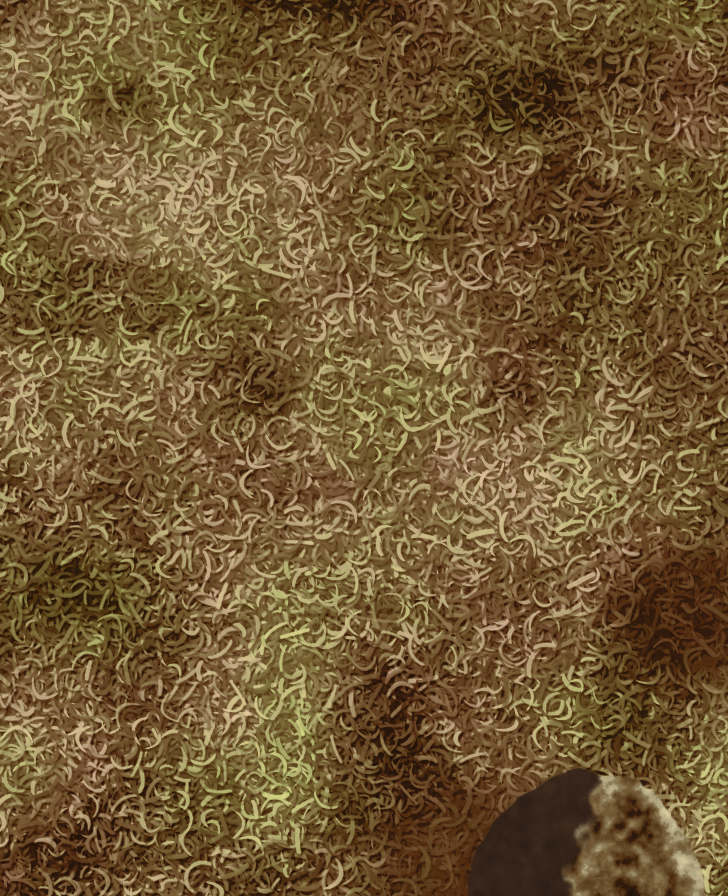
This texture is drawn by a Shadertoy shader. Its source:

```glsl
// Dry, matted moss: layers of short curved strands over dark soil, with
// soft hollows, a few long stalks and a half-lit stone in the lower right.
// Strands build up a scalar tone, which a six-colour ramp turns into colour.

// Lengths are fractions of the canvas height.
const int   LAYERS       = 11;
const float CELL         = 0.021;   // one strand per cell and layer
const float STRAND_WIDTH = 0.0019;
const float SOFTNESS     = 0.0016;
const float COVER        = 0.82;
const float SHADOW       = 0.34;
const float CONTRAST     = 1.22;
const float PATCHES      = 0.75;
const int   STALKS       = 11;

const vec3 SOIL  = vec3(0.19, 0.11, 0.05);
const vec3 UMBER = vec3(0.31, 0.18, 0.06);
const vec3 EARTH = vec3(0.37, 0.27, 0.13);
const vec3 OLIVE = vec3(0.45, 0.36, 0.20);
const vec3 STRAW = vec3(0.54, 0.48, 0.31);
const vec3 PALE  = vec3(0.68, 0.65, 0.47);
const vec3 STONE_DARK = vec3(0.21, 0.14, 0.10);
const vec3 GREENISH = vec3(0.97, 1.03, 0.86);
const vec3 REDDISH  = vec3(1.06, 0.94, 1.06);

vec3 hash3(vec3 p) {
    p = fract(p * vec3(0.1031, 0.1030, 0.0973));
    p += dot(p, p.yxz + 33.33);
    return fract((p.xxy + p.yxx) * p.zyx);
}

float noise(vec2 p) {
    vec2 i = floor(p), f = fract(p);
    f = f * f * (3.0 - 2.0 * f);
    float a = hash3(vec3(i, 7.0)).x;
    float b = hash3(vec3(i + vec2(1, 0), 7.0)).x;
    float c = hash3(vec3(i + vec2(0, 1), 7.0)).x;
    float d = hash3(vec3(i + vec2(1, 1), 7.0)).x;
    return mix(mix(a, b, f.x), mix(c, d, f.x), f.y);
}

float fbm(vec2 p) {
    float sum = 0.0, weight = 0.53;
    for (int i = 0; i < 4; i++) {
        sum += weight * noise(p);
        p = mat2(1.6, 1.2, -1.2, 1.6) * p + 11.7;
        weight *= 0.5;
    }
    return sum;
}

vec3 ramp(float t) {
    vec3 c = mix(SOIL, UMBER, smoothstep(0.04, 0.16, t));
    c = mix(c, EARTH, smoothstep(0.16, 0.33, t));
    c = mix(c, OLIVE, smoothstep(0.33, 0.55, t));
    c = mix(c, STRAW, smoothstep(0.55, 0.79, t));
    c = mix(c, PALE, smoothstep(0.79, 0.96, t));
    return c * (1.0 + 0.5 * max(t - 0.96, 0.0)) * mix(0.7, 1.0, smoothstep(-0.25, 0.04, t));
}

// Distance to a bent segment centred on the origin.
float strandDistance(vec2 q, float angle, float halfLength, float bend) {
    float c = cos(angle), s = sin(angle);
    q = vec2(c * q.x + s * q.y, c * q.y - s * q.x);
    q.y -= bend * (q.x * q.x / halfLength - 0.4 * halfLength);
    return length(vec2(max(abs(q.x) - halfLength, 0.0), q.y));
}

float fill(float d, float width, float edge) {
    return 1.0 - smoothstep(width - 0.5 * edge, width + edge, d);
}

// Returns tone and tint of the matted strands.
vec2 strands(vec2 p, float edge) {
    vec2 mat = vec2(0.15 + 0.35 * fbm(p * 45.0), 0.5);
    for (int k = 0; k < LAYERS; k++) {
        float layer = float(k);
        vec2 shift = hash3(vec3(layer, 3.0, 9.0)).xy * 40.0;
        vec2 base = floor(p / CELL + shift);
        for (int n = 0; n < 9; n++) {
            vec2 cell = base + vec2(n % 3 - 1, n / 3 - 1);
            vec3 a = hash3(vec3(cell, layer));
            vec3 b = hash3(vec3(cell, layer + 50.0));
            vec2 centre = (cell + a.xy - shift) * CELL;
            float angle = 7.0 * noise(centre * 8.0) + 3.4 * (b.x - 0.5);
            float halfLength = CELL * mix(0.28, 0.75, b.y);
            float bend = 1.6 * (b.z - 0.5);
            float width = STRAND_WIDTH * mix(0.6, 1.25, fract(a.x * 17.0));
            vec2 q = p - centre;
            float shade = fill(strandDistance(q + vec2(-0.0015, 0.0025), angle, halfLength, bend), width * 1.3, edge * 1.5);
            float cover = fill(strandDistance(q, angle, halfLength, bend), width, edge);
            mat.x *= 1.0 - SHADOW * shade;
            mat = mix(mat, vec2(0.2 + 0.8 * a.z + 0.018 * layer, b.x), COVER * cover);
        }
    }
    return mat;
}

void mainImage(out vec4 fragColor, in vec2 fragCoord) {
    vec2 p = fragCoord / iResolution.y;
    float edge = max(SOFTNESS, 1.2 / iResolution.y);
    vec2 mat = strands(p, edge);

    // Hazy upper part, broad patches and deep hollows.
    float patchTone = fbm(p * 6.5 + 4.0);
    float hollow = smoothstep(0.60, 0.82, noise(p * vec2(7.0, 9.0) + 21.0));
    float tone = 0.51 + (mat.x - 0.47) * CONTRAST * mix(1.1, 0.82, p.y);
    tone += PATCHES * (patchTone - 0.5) - 0.24 * hollow;

    // Long dry stalks, mostly leaning down to the right.
    for (int i = 0; i < STALKS; i++) {
        vec3 a = hash3(vec3(float(i), 41.0, 5.0));
        vec3 b = hash3(vec3(float(i), 13.0, 8.0));
        vec2 centre = vec2(0.82 * a.x, 0.2 + 0.8 * a.y);
        float d = strandDistance(p - centre, -0.25 - 1.2 * b.x, 0.03 + 0.055 * b.y, 0.3 * (b.z - 0.5));
        tone = mix(tone, 0.9, (0.4 + 0.4 * a.z) * fill(d, 0.0013, edge));
    }

    // Cast shadows at the right edge and left of the stone.
    float rough = fbm(p * 28.0);
    float sideShade = length((p - vec2(0.80, 0.31)) / vec2(0.14, 0.10)) + 0.5 * (rough - 0.5);
    float stoneShade = length((p - vec2(0.54, 0.02)) / vec2(0.17, 0.15)) + 0.5 * (rough - 0.5);
    float shade = max(1.0 - smoothstep(0.5, 1.1, sideShade), 1.0 - smoothstep(0.45, 1.15, stoneShade));
    tone = mix(tone, 0.04 + 0.25 * tone, 0.85 * shade);

    float tint = clamp(0.45 * mat.y + 1.5 * (fbm(p * 9.0 + 31.0) - 0.5) + 0.27, 0.0, 1.0);
    vec3 colour = ramp(tone) * mix(GREENISH, REDDISH, tint);

    // Stone: a dark body with a blotchy pale face on its right.
    float body = length((p - vec2(0.655, -0.01)) / vec2(0.135, 0.148)) - 1.0 + 0.14 * (rough - 0.5);
    float face = smoothstep(-0.008, 0.008, p.x - 0.635 - 0.28 * p.y + 0.07 * (rough - 0.5));
    float grain = fbm(p * 75.0);
    float rim = smoothstep(-0.22, -0.05, body);
    vec3 lit = ramp(0.45 + 1.5 * (grain - 0.5) + 0.9 * (rough - 0.5) + 0.35 * rim);
    vec3 stone = mix(STONE_DARK * (0.75 + 0.5 * grain), lit * vec3(1.0, 0.98, 1.05), face);
    colour = mix(colour, stone, 1.0 - smoothstep(-0.015, 0.015, body));

    fragColor = vec4(clamp(colour, 0.0, 1.0), 1.0);
}
```
